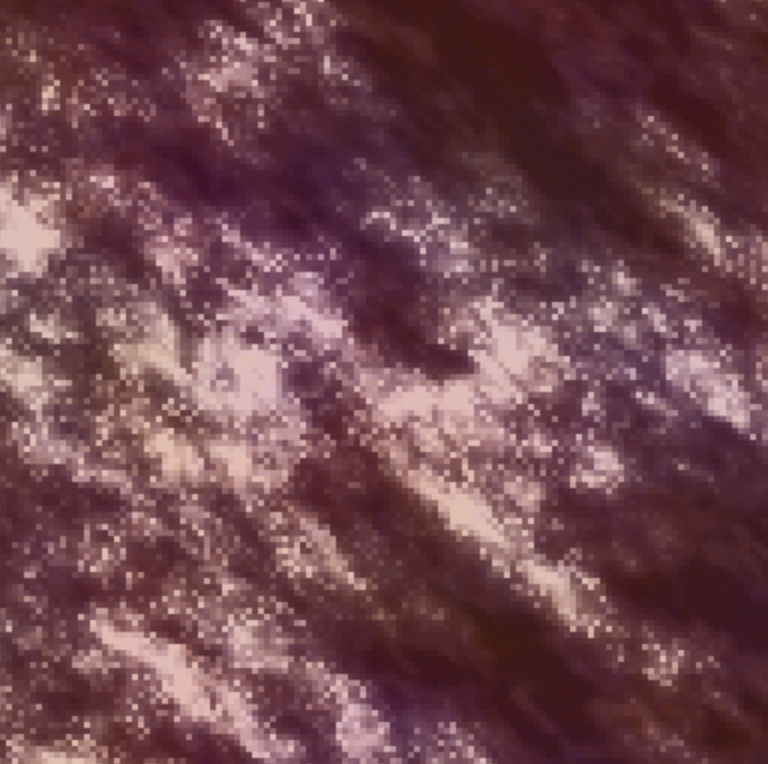
This texture is drawn by a Shadertoy shader. Its source:

```glsl
// Draws a coarse mosaic of pale pink slanting flecks over mottled maroon and plum.

const float CELLS = 128.0;       // mosaic cells across the canvas
const float EDGE_SOFTNESS = 0.25; // in cells
const float STREAK_ANGLE = -0.66;

float hash(vec2 p, float seed) {
    vec3 q = fract(vec3(p.xyx) * vec3(0.1031, 0.1030, 0.0973) + seed * 0.137);
    q += dot(q, q.yzx + 33.33);
    return fract((q.x + q.y) * q.z);
}

// Blends random values of jittered cell points; mean 0, deviation 1
float cellNoise(vec2 p, float seed) {
    vec2 home = floor(p);
    float sum = 0.0;
    float power = 0.0001;
    for (int y = -1; y <= 1; y++) {
        for (int x = -1; x <= 1; x++) {
            vec2 id = home + vec2(x, y);
            vec2 jitter = 0.2 + 0.6 * vec2(hash(id, seed), hash(id, seed + 1.0));
            vec2 d = id + jitter - p;
            float w = max(0.0, 1.0 - dot(d, d) / 1.44);
            w *= w;
            sum += w * (hash(id, seed + 2.0) * 2.0 - 1.0);
            power += w * w;
        }
    }
    return 1.732 * sum / sqrt(power);
}

// Octaves that get rounder as they get finer
float layeredNoise(vec2 p, vec2 scale, float gain, float seed) {
    float sum = 0.0;
    float power = 0.0;
    float amp = 1.0;
    for (int i = 0; i < 5; i++) {
        sum += amp * cellNoise(p * scale + 7.3 * float(i), seed + 3.0 * float(i));
        power += amp * amp;
        amp *= gain;
        scale *= vec2(2.05, 1.8);
    }
    return sum / sqrt(power);
}

vec2 rotate(vec2 p, float angle) {
    float c = cos(angle);
    float s = sin(angle);
    return vec2(c * p.x + s * p.y, c * p.y - s * p.x);
}

// Layered sines make the streaks wander
vec2 wander(vec2 p) {
    return p + 0.012 * sin(p.yx * vec2(7.0, 6.0) + vec2(0.4, 2.1))
             + 0.005 * sin(p.yx * vec2(17.0, 19.0) + vec2(1.7, 0.6));
}

// Tone ramp from deep maroon to pale pink
vec3 toneColor(float tone) {
    const vec3 deep  = vec3(0.24, 0.09, 0.13);
    const vec3 wine  = vec3(0.305, 0.14, 0.19);
    const vec3 mauve = vec3(0.385, 0.225, 0.27);
    const vec3 rose  = vec3(0.51, 0.35, 0.38);
    const vec3 blush = vec3(0.67, 0.51, 0.53);
    const vec3 pale  = vec3(0.87, 0.74, 0.73);
    vec3 c = mix(deep, wine, smoothstep(-1.9, -0.7, tone));
    c = mix(c, mauve, clamp((tone + 0.7) / 0.85, 0.0, 1.0));
    c = mix(c, rose, clamp((tone - 0.15) / 0.55, 0.0, 1.0));
    c = mix(c, blush, clamp((tone - 0.7) / 0.42, 0.0, 1.0));
    return mix(c, pale, clamp((tone - 1.12) / 0.65, 0.0, 1.0));
}

vec3 cellColor(vec2 cell) {
    vec2 p = rotate(wander((cell + 0.5) / CELLS), STREAK_ANGLE);

    // Streaky patches, with sparse bright grain along their fringes
    float patches = layeredNoise(p, vec2(3.0, 8.0), 0.78, 104.0);
    float speck = pow(hash(cell, 41.0), 4.0) - 0.2;
    float fringe = smoothstep(-0.9, 0.5, patches) * (1.0 - 0.7 * smoothstep(0.9, 1.7, patches));
    float tone = patches + speck * mix(0.2, 1.25, fringe);

    // Drift between warm brown and cool plum
    float warmth = layeredNoise(p, vec2(3.0, 6.0), 0.7, 23.0);
    float olive = cellNoise(p * vec2(4.0, 7.0), 57.0);
    float fleck = hash(cell, 71.0) - 0.5;
    vec3 tint = warmth * vec3(0.006, 0.002, -0.021) + olive * vec3(-0.004, 0.007, -0.002);
    return toneColor(tone) + tint + fleck * vec3(0.012, 0.005, -0.025);
}

void mainImage(out vec4 fragColor, in vec2 fragCoord) {
    vec2 grid = fragCoord / iResolution.x * CELLS - 0.5;
    vec2 cell = floor(grid);
    vec2 blend = smoothstep(0.5 - EDGE_SOFTNESS, 0.5 + EDGE_SOFTNESS, fract(grid));

    // Softly joined square cells
    vec3 low = mix(cellColor(cell), cellColor(cell + vec2(1.0, 0.0)), blend.x);
    vec3 high = mix(cellColor(cell + vec2(0.0, 1.0)), cellColor(cell + 1.0), blend.x);
    fragColor = vec4(clamp(mix(low, high, blend.y), 0.0, 1.0), 1.0);
}
```
